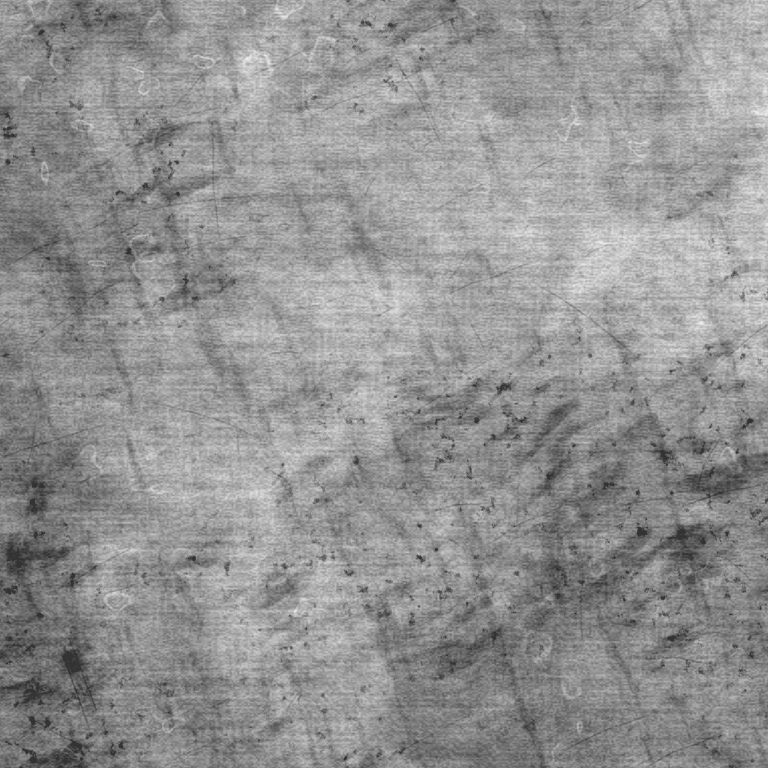
Reproduce this texture procedurally as a Shadertoy shader.

```glsl
float hash(vec2 p) {
    return fract(sin(dot(p, vec2(127.1, 311.7))) * 43758.5453);
}

float noise(vec2 p) {
    vec2 i = floor(p), f = fract(p);
    f = f * f * (3.0 - 2.0 * f);
    return mix(mix(hash(i), hash(i + vec2(1, 0)), f.x),
               mix(hash(i + vec2(0, 1)), hash(i + vec2(1, 1)), f.x), f.y);
}

float fbm(vec2 p) {
    float sum = 0.0, amp = 0.5;
    for (int i = 0; i < 6; i++) {
        sum += amp * noise(p);
        p = mat2(1.6, 1.2, -1.2, 1.6) * p + 17.3;
        amp *= 0.53;
    }
    return sum / 1.04;
}

vec2 rotate(vec2 p, float a) {
    return mat2(cos(a), -sin(a), sin(a), cos(a)) * p;
}

// Pale dried-drop outlines, one possible drop per grid cell
float dropStains(vec2 uv, float pixel) {
    vec2 p = uv * 20.0, cell = floor(p);
    float stain = 0.0;
    for (int y = -1; y <= 1; y++)
    for (int x = -1; x <= 1; x++) {
        vec2 id = cell + vec2(x, y);
        vec2 d = p - id - vec2(hash(id + 3.1), hash(id + 8.7));
        d += 0.35 * (vec2(noise(p * 3.0 + id), noise(p * 3.0 + 40.0 + id)) - 0.5);
        float radius = mix(0.1, 0.36, hash(id + 5.3));
        float edge = length(d * vec2(1.0, mix(0.7, 1.4, hash(id + 1.9)))) - radius;
        float ring = 1.0 - smoothstep(0.015, 0.04 + pixel * 20.0, abs(edge));
        float fill = 1.0 - smoothstep(-0.08, 0.02, edge);
        float broken = smoothstep(0.25, 0.6, noise(p * 2.3 + id * 7.0));
        stain = max(stain, step(0.45, hash(id + 12.4)) * (ring * broken + 0.22 * fill));
    }
    return stain;
}

// Fine hairline marks, wrapped around the canvas borders
float scratches(vec2 uv, float pixel) {
    float marks = 0.0;
    for (int i = 0; i < 90; i++) {
        vec2 id = vec2(float(i), 4.7);
        vec2 d = fract(uv - vec2(hash(id), hash(id + 2.3)) + 0.5) - 0.5;
        float spread = hash(id + 6.1) < 0.6 ? 0.7 : 3.0;
        d = rotate(d, 0.25 + spread * (hash(id + 9.2) - 0.5));
        float halfLength = mix(0.015, 0.12, pow(hash(id + 5.5), 2.0));
        d.y += 0.006 * (noise(vec2(d.x * 25.0, float(i))) - 0.5) + d.x * d.x * 0.5;
        float line = 1.0 - smoothstep(0.0002, 0.0007 + pixel, abs(d.y));
        line *= 1.0 - smoothstep(halfLength * 0.4, halfLength, abs(d.x));
        marks = max(marks, line * mix(0.3, 1.0, hash(id + 7.7)));
    }
    return marks;
}

void mainImage(out vec4 fragColor, in vec2 fragCoord) {
    vec2 uv = fragCoord / iResolution.xy;
    float pixel = 1.0 / iResolution.y;
    vec2 warp = vec2(fbm(uv * 5.0), fbm(uv * 5.0 + 31.0)) - 0.5;

    // Broad clouds and smaller mottling
    float tone = 0.625;
    tone += 0.48 * (fbm(uv * 2.8 + warp * 0.9 + 4.0) - 0.5);
    tone += 0.26 * (fbm(uv * 13.0 + warp * 3.0) - 0.5);
    tone += 0.16 * (fbm(uv * 55.0 + 9.0) - 0.5);

    // Dark smudges brushed along a slanted direction
    float worn = smoothstep(0.42, 0.68, fbm(uv * 4.2 + warp + 63.0));
    float brushed = fbm(rotate(uv + warp * 0.06, 0.5) * vec2(14.0, 46.0));
    tone -= 0.2 * worn * smoothstep(0.48, 0.75, brushed);
    float upright = fbm(rotate(uv + warp * 0.05, 1.9) * vec2(9.0, 50.0) + 21.0);
    tone -= 0.12 * smoothstep(0.56, 0.8, upright);

    // Pits and crumbs
    float pits = smoothstep(0.62, 0.85, fbm(uv * 95.0 + 12.0));
    tone -= pits * (0.12 + 0.25 * worn);

    // Stains and scratches
    float stained = smoothstep(0.42, 0.62, fbm(uv * 4.0 + 87.0));
    tone += 0.13 * stained * dropStains(uv, pixel);
    tone -= 0.13 * scratches(uv + warp * 0.01, pixel);

    // Horizontal weave and grain
    tone += 0.09 * (noise(vec2(uv.x * 7.0, uv.y * 250.0)) - 0.5);
    tone += 0.08 * (noise(uv * vec2(70.0, 420.0) + 5.0) - 0.5);
    tone += 0.17 * (noise(uv * vec2(380.0, 470.0) + 50.0) - 0.5);

    fragColor = vec4(vec3(clamp(tone, 0.2, 0.92)), 1.0);
}
```
